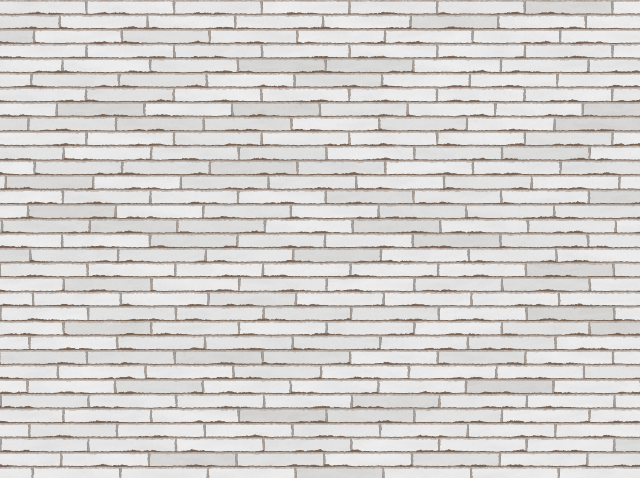
A WebGL 2 fragment shader for this texture:

```glsl
#version 300 es
precision highp float;

uniform vec2 u_resolution;
out vec4 outColor;

// Layout: one unit is the height of a course
const float COURSES_PER_WIDTH = 43.87;
const float BRICK_LENGTH = 6.01;
const float BOND_SHIFT = 2.0 / 3.0;
const float BOND_START = 0.02;
const float BOND_JITTER = 0.09;

// Joints and chipped edges
const float JOINT_HALF = 0.075;
const float JOINT_TAPER = 0.9;
const float CHIP_BASE = 0.065;
const float CHIP_HEIGHT = 0.13;
const float BED_HEIGHT = 0.075;
const float RIM_HEIGHT = 0.035;

// Colours
const vec3 FACE_LIGHT = vec3(0.925, 0.925, 0.926);
const vec3 FACE_GREY = vec3(0.835, 0.832, 0.828);
const vec3 BED_MORTAR = vec3(0.71, 0.67, 0.64);
const vec3 RIM_SHADE = vec3(0.65, 0.62, 0.59);
const vec3 JOINT_GREY = vec3(0.64, 0.62, 0.60);
const vec3 CHIP_BROWN = vec3(0.47, 0.39, 0.33);

float hash(vec2 p) {
    vec3 q = fract(vec3(p.xyx) * vec3(0.1031, 0.1030, 0.0973));
    q += dot(q, q.yzx + 33.33);
    return fract((q.x + q.y) * q.z);
}

// Distance to the nearest scattered point
float cellular(vec2 p) {
    vec2 cell = floor(p);
    float nearest = 2.0;
    for (int j = -1; j <= 1; j++) {
        for (int i = -1; i <= 1; i++) {
            vec2 c = cell + vec2(i, j);
            vec2 point = c + vec2(hash(c), hash(c + 71.7));
            nearest = min(nearest, distance(p, point));
        }
    }
    return nearest;
}

// Layered sines along a line, about -1 to 1
float waves(float x, float phase) {
    float sum = 0.0, gain = 0.5;
    for (int i = 0; i < 4; i++) {
        sum += gain * sin(x + phase);
        x = x * 2.17 + sum;
        phase = phase * 1.7 + 1.3;
        gain *= 0.6;
    }
    return sum;
}

// Warped layered sines over a brick face, about -1 to 1
float mottle(vec2 p, float phase) {
    float sum = 0.0, gain = 0.5;
    for (int i = 0; i < 5; i++) {
        sum += gain * sin(p.x + phase + 1.6 * sin(p.y + phase * 0.7));
        p = mat2(1.5, 1.1, -1.1, 1.5) * p + sum;
        gain *= 0.62;
    }
    return sum;
}

// Smooth coverage of the span from lo to hi
float band(float x, float lo, float hi, float pixel) {
    float above = clamp(0.5 + (x - lo) / pixel, 0.0, 1.0);
    float below = clamp(0.5 + (hi - x) / pixel, 0.0, 1.0);
    return max(above + below - 1.0, 0.0);
}

void main() {
    float pixel = COURSES_PER_WIDTH / u_resolution.x;
    vec2 p = vec2(gl_FragCoord.x, u_resolution.y - gl_FragCoord.y) * pixel;

    // Running bond, each course shifted by about a third
    float row = floor(p.y);
    float shift = row * BOND_SHIFT + BOND_START + BOND_JITTER * (hash(vec2(row, 5.0)) - 0.5);
    float along = p.x / BRICK_LENGTH - fract(shift);
    vec2 brick = vec2(floor(along), row);
    float seed = hash(brick + 17.0);
    float phase = 40.0 * seed;
    float grain = cellular(p * vec2(5.0, 7.0));

    // Brick face: tone, clouding and fine hewn texture
    float greyness = 0.08 + 0.95 * pow(hash(brick + 3.0), 3.5);
    float clouds = mottle(p * vec2(0.8, 2.2), phase);
    vec3 color = mix(FACE_LIGHT, FACE_GREY, greyness);
    color += 0.018 * clouds - 0.016 * (grain - 0.45);
    color -= 0.035 * greyness * smoothstep(0.1, 0.8, clouds);

    // Upright joints, wobbling and sometimes wedge shaped
    float joint = floor(along + 0.5);
    float taper = JOINT_TAPER * (hash(vec2(joint, row) + 29.0) - 0.5);
    float height = fract(p.y) - 0.5;
    float sideways = (along - joint) * BRICK_LENGTH + 0.025 * waves(p.y * 5.0, joint + row);
    float halfWidth = JOINT_HALF * (1.0 + 2.0 * taper * height) + 0.04 * (grain - 0.45);
    vec3 jointColor = mix(JOINT_GREY, CHIP_BROWN, smoothstep(0.3, 1.0, abs(sideways) / halfWidth) * 0.6);
    color = mix(color, jointColor, band(sideways, -halfWidth, halfWidth, pixel));

    // Bed joint: pale mortar with a shaded rim over the next course
    float seam = floor(p.y + 0.5);
    float drop = p.y - seam + 0.02 * waves(p.x * 2.3, seam * 2.7);
    float bedEdge = BED_HEIGHT + 0.05 * (grain - 0.45);
    color = mix(color, RIM_SHADE, band(drop, bedEdge, bedEdge + RIM_HEIGHT, pixel));
    color = mix(color, BED_MORTAR - 0.12 * (grain - 0.45), band(drop, -0.01, bedEdge, pixel));

    // Broken lower edge, chipped deeper in stretches
    float stretchOut = smoothstep(-0.1, 0.9, sin(p.x * 1.15 + phase));
    float chip = CHIP_BASE + CHIP_HEIGHT * stretchOut * (0.5 + 0.5 * waves(p.x * 4.0, phase));
    chip += 0.05 * (0.45 - grain);
    color = mix(color, CHIP_BROWN, band(drop, -chip, 0.0, pixel));

    outColor = vec4(color, 1.0);
}
```
